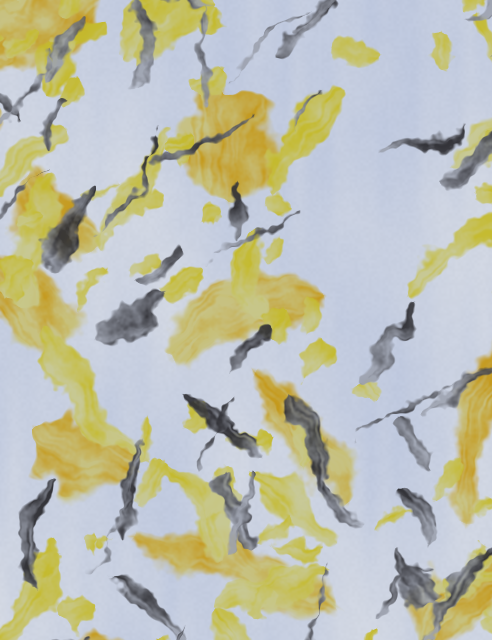
Reproduce this pattern procedurally as a WebGL 1 fragment shader.

```glsl
precision highp float;
// Loose watercolour: ochre pools, lemon brush marks and grey ink slashes on
// pale blue paper. Every layer scatters bent, tapered strokes over a jittered
// grid, with noise-warped outlines, feathered edges and bristle streaks.

uniform vec2 u_resolution;

float hash(vec2 p) {
  vec3 k = fract(vec3(p.xyx) * 0.1031);
  k += dot(k, k.yzx + 33.33);
  return fract((k.x + k.y) * k.z);
}

float noise(vec2 p) {
  vec2 i = floor(p), f = fract(p);
  f = f * f * (3.0 - 2.0 * f);
  return mix(mix(hash(i), hash(i + vec2(1.0, 0.0)), f.x),
             mix(hash(i + vec2(0.0, 1.0)), hash(i + 1.0), f.x), f.y);
}

float fbm(vec2 p) {
  float sum = 0.0, gain = 0.53;
  for (int i = 0; i < 4; i++) {
    sum += gain * noise(p);
    p = mat2(1.6, 1.2, -1.2, 1.6) * p + 7.3;
    gain *= 0.5;
  }
  return sum;
}

// size: half length and half width in cells; lean: mean angle and its spread
void strokes(inout vec3 col, vec2 p, float cell, vec2 size, float amount,
             vec2 lean, float blur, vec3 pale, vec3 deep, float seed) {
  vec2 w = p / cell * 2.4 + seed;
  vec2 warped = p / cell + 0.4 * (vec2(fbm(w), fbm(w + 40.0)) - 0.5);
  float fringe = noise(p * 115.0 + seed) + 0.6 * noise(p * 50.0) - 0.8;
  float pigment = fbm(p * 28.0 + seed);
  float grain = noise(p * 210.0);

  for (int j = -1; j <= 1; j++)
  for (int i = -1; i <= 1; i++) {
    vec2 id = floor(warped) + vec2(i, j);
    vec2 key = id + seed;
    vec2 centre = id + 0.15 + 0.7 * vec2(hash(key + 11.0), hash(key + 23.0));
    float clump = 0.35 + 1.3 * noise(centre * cell * 5.0 + 3.0);
    if (hash(key + 37.0) > amount * clump) continue;

    // Local frame, bent along its length
    float angle = lean.x + lean.y * (hash(key + 41.0) - 0.5);
    float c = cos(angle), s = sin(angle);
    vec2 q = mat2(c, -s, s, c) * (warped - centre);
    float len = size.x * (0.55 + 0.8 * hash(key + 53.0));
    float t = q.x / len;
    q.y += (hash(key + 61.0) - 0.5) * 0.5 * len * t * t;

    // Uneven width, tapered to both ends
    float width = size.y * (0.6 + 0.8 * hash(key + 71.0));
    width *= 0.45 + 1.1 * noise(vec2(t * 2.5, 0.5) + key * 3.0);
    float d = abs(q.y) - width * sqrt(max(1.0 - t * t, 0.0));
    d += max(abs(t) - 1.0, 0.0) * len;
    d = d * cell + 0.007 * fringe;

    // Pigment settles unevenly and follows the bristles
    float bristle = noise(q * cell * vec2(18.0, 170.0) + key);
    float tone = 0.5 + 1.5 * (pigment - 0.5) + 0.5 * (bristle - 0.5)
               + 0.3 * t + 0.5 * (hash(key + 83.0) - 0.5);
    tone += 0.12 * (grain - 0.5);
    vec3 paint = mix(pale, deep, clamp(tone, 0.0, 1.0));
    float cover = 1.0 - smoothstep(-blur, blur, d);
    col = mix(col, paint, cover * (0.84 + 0.16 * bristle));
  }
}

void main() {
  vec2 p = gl_FragCoord.xy / u_resolution.y;

  // Paper with a blue wash running down in faint streaks
  float wash = fbm(p * vec2(5.0, 3.0) + 9.0);
  float streak = noise(vec2(p.x * 45.0, p.y * 4.0));
  float blue = clamp(0.5 + 1.3 * (wash - 0.5) + 0.3 * (streak - 0.5), 0.0, 1.0);
  vec3 col = mix(vec3(0.83, 0.85, 0.89), vec3(0.74, 0.78, 0.87), blue);
  col += 0.015 * (noise(p * 230.0) - 0.5);

  vec3 straw = vec3(0.78, 0.75, 0.46), ochre = vec3(0.77, 0.60, 0.10);
  vec3 cream = vec3(0.78, 0.78, 0.54), lemon = vec3(0.77, 0.73, 0.18);
  vec3 mist = vec3(0.61, 0.63, 0.68), ink = vec3(0.19, 0.19, 0.21);

  // Ochre pools that bleed into the wet paper
  strokes(col, p, 0.21, vec2(0.58, 0.24), 0.58, vec2(1.7, 2.6), 0.010,
          straw, ochre, 5.0);
  // Long yellow sweeps, then short lemon dabs
  strokes(col, p, 0.17, vec2(0.55, 0.13), 0.55, vec2(1.2, 2.4), 0.004,
          cream, lemon, 131.0);
  strokes(col, p, 0.09, vec2(0.34, 0.17), 0.45, vec2(1.0, 2.2), 0.0035,
          cream, lemon, 257.0);
  // Broad ink marks, then thin dry slashes
  strokes(col, p, 0.14, vec2(0.50, 0.085), 0.52, vec2(1.4, 2.3), 0.003,
          mist, ink, 389.0);
  strokes(col, p, 0.15, vec2(0.50, 0.03), 0.40, vec2(0.85, 0.9), 0.0025,
          mist, ink, 463.0);

  gl_FragColor = vec4(clamp(col, 0.0, 1.0), 1.0);
}
```
